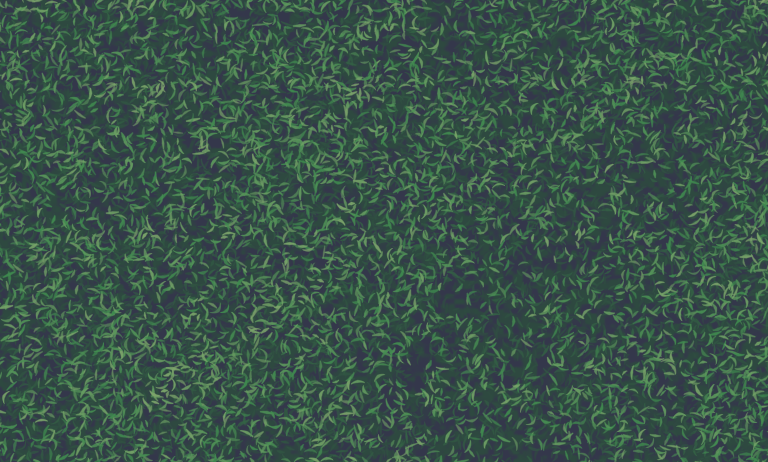
Write a Shadertoy shader that draws this texture.

```glsl
const vec3 NAVY = vec3(0.205, 0.215, 0.295);
const vec3 MOSS = vec3(0.180, 0.285, 0.250);
const vec3 SHADE_GREEN = vec3(0.185, 0.360, 0.245);
const vec3 LEAF_GREEN = vec3(0.270, 0.600, 0.340);
const vec3 PALE_GREEN = vec3(0.490, 0.650, 0.420);

float hash(vec2 p) {
    return fract(sin(dot(p, vec2(127.1, 311.7))) * 43758.5453);
}

float noise(vec2 p) {
    vec2 cell = floor(p), f = fract(p);
    f = f * f * (3.0 - 2.0 * f);
    float low = mix(hash(cell), hash(cell + vec2(1, 0)), f.x);
    float high = mix(hash(cell + vec2(0, 1)), hash(cell + vec2(1, 1)), f.x);
    return mix(low, high, f.y);
}

// Coverage of one bent, tapered blade centred on the origin
float blade(vec2 p, float angle, float halfLength, float halfWidth, float bend, float soft) {
    float c = cos(angle), s = sin(angle);
    p = vec2(c * p.x + s * p.y, c * p.y - s * p.x);
    p.y += bend * (p.x * p.x - 0.3 * halfLength * halfLength);
    float along = clamp(p.x, -halfLength, halfLength);
    float taper = 1.0 - 0.55 * abs(along) / halfLength;
    float d = length(p - vec2(along, 0.0)) - halfWidth * taper;
    return 1.0 - smoothstep(-soft, soft, d);
}

// Share of cells that carry a blade: clumped, thinner right of the centre
float growth(vec2 uv) {
    float thin = exp(-pow((uv.x - 1.15) / 0.32, 2.0));
    float clumps = noise(uv * 9.0) + 0.6 * noise(uv * 23.0 + 5.0);
    return 0.36 + 0.32 * clumps - 0.15 * thin;
}

// Paints one scattered layer of blades over the given colour
vec3 bladeLayer(vec3 color, vec2 uv, float grid, float seed, vec3 dull, vec3 vivid,
                float density, float opacity) {
    vec2 p = uv * grid + seed * 7.3;
    vec2 home = floor(p);
    float soft = max(0.11, 0.55 * grid / iResolution.y);
    for (int y = -1; y <= 1; y++) {
        for (int x = -1; x <= 1; x++) {
            vec2 cell = home + vec2(x, y);
            vec2 key = cell + seed * 17.0;
            vec2 center = cell + vec2(hash(key), hash(key + 31.7));
            vec2 root = (center - seed * 7.3) / grid;
            if (hash(key + 57.3) > density * growth(root)) continue;

            float angle = 0.85 + 3.0 * (hash(key + 73.1) - 0.5);
            float halfLength = mix(0.35, 0.85, hash(key + 91.9));
            float halfWidth = mix(0.13, 0.23, hash(key + 113.3));
            float bend = 1.3 * (hash(key + 139.7) - 0.5);
            float cover = blade(p - center, angle, halfLength, halfWidth, bend, soft);

            float tuft = smoothstep(0.72, 0.95, noise(root * 16.0 + 3.0));
            float tone = clamp(pow(hash(key + 171.1), 1.5) + 0.5 * tuft, 0.0, 1.0);
            float strength = opacity * mix(0.6, 1.0, hash(key + 193.9));
            color = mix(color, mix(dull, vivid, tone), cover * strength);
        }
    }
    return color;
}

void mainImage(out vec4 fragColor, in vec2 fragCoord) {
    vec2 uv = fragCoord / iResolution.y;

    // Dark soil with mossy mottling
    float mottle = 0.6 * noise(uv * 95.0) + 0.4 * noise(uv * 42.0 + 8.0);
    vec3 color = mix(NAVY, MOSS, smoothstep(0.30, 0.72, mottle));

    // Shaded blades below, lit blades on top
    for (int i = 0; i < 2; i++) {
        color = bladeLayer(color, uv, 64.0, 1.0 + float(i), MOSS, SHADE_GREEN * 1.1, 1.0, 0.9);
    }
    for (int i = 0; i < 2; i++) {
        color = bladeLayer(color, uv, 60.0, 4.0 + float(i), LEAF_GREEN * 0.9, PALE_GREEN, 0.72, 0.95);
    }

    fragColor = vec4(color, 1.0);
}
```
